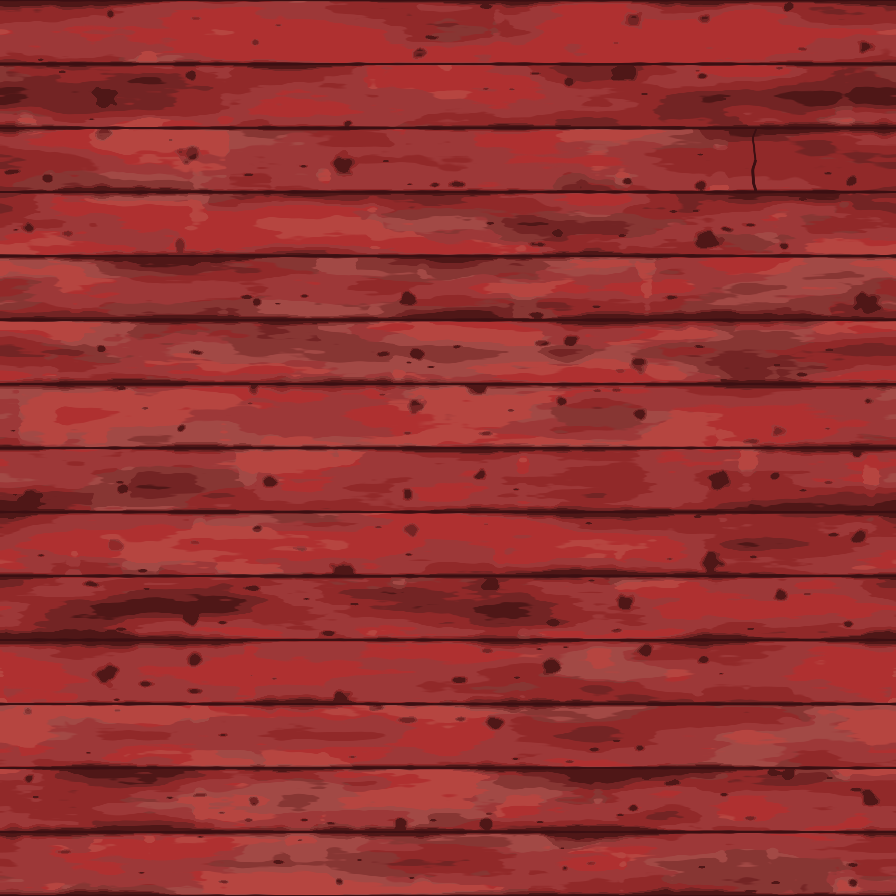
Reproduce this texture procedurally as a WebGL 1 fragment shader.

```glsl
precision highp float;
// Weathered red barn boards: horizontal planks with grain, knots, stains and dark seams.

uniform vec2 u_resolution;

const float PLANKS = 14.0;
const float SEAM_HALF_WIDTH = 0.018;        // in plank heights
const vec2 BUTT_JOINT = vec2(0.842, 2.0);   // x position, plank counted from the top
const float TONE_VARIATION = 0.085;
const float FADE_VARIATION = 0.10;
const float PATCH_SOFTNESS = 0.012;

// Lightness limits between the flat paint tones
const float DEEP_LEVEL = 0.13;
const float DARK_LEVEL = 0.27;
const float MID_LEVEL = 0.43;
const float LIGHT_LEVEL = 0.575;

const vec3 SEAM_COLOR = vec3(0.23, 0.06, 0.07);
const vec3 DARKEST = vec3(0.31, 0.09, 0.09);
const vec3 DEEP = vec3(0.45, 0.14, 0.14);
const vec3 DARK_VIVID = vec3(0.57, 0.16, 0.16);
const vec3 DARK_FADED = vec3(0.53, 0.21, 0.20);
const vec3 MID_RED = vec3(0.615, 0.22, 0.22);
const vec3 MID_FADED = vec3(0.635, 0.285, 0.27);
const vec3 LIGHT_VIVID = vec3(0.685, 0.19, 0.19);
const vec3 LIGHT_FADED = vec3(0.715, 0.27, 0.25);

float hash(vec2 p) {
  return fract(sin(dot(p, vec2(127.1, 311.7))) * 43758.5453);
}

// Value noise that wraps in x after the given number of cells
float noise(vec2 p, float period) {
  vec2 cell = floor(p);
  vec2 f = fract(p);
  f = f * f * (3.0 - 2.0 * f);
  float x0 = mod(cell.x, period);
  float x1 = mod(cell.x + 1.0, period);
  float low = mix(hash(vec2(x0, cell.y)), hash(vec2(x1, cell.y)), f.x);
  float high = mix(hash(vec2(x0, cell.y + 1.0)), hash(vec2(x1, cell.y + 1.0)), f.x);
  return mix(low, high, f.y);
}

// Layered noise stretched along the plank
float grain(vec2 p, float seed) {
  float sum = 0.0, amplitude = 0.516, columns = 6.0, rows = 2.0;
  for (int i = 0; i < 5; i++) {
    sum += amplitude * noise(vec2(p.x * columns, p.y * rows + seed), columns);
    amplitude *= 0.5;
    columns *= 2.0;
    rows *= 2.0;
    seed += 617.0;
  }
  return sum;
}

// Dark ellipses, at most one in each of count cells along the plank
float knots(vec2 p, float row, float count, float chance, float size, float aspect) {
  float cell = floor(p.x * count);
  vec2 id = vec2(cell, row + count);
  vec2 center = vec2(0.35 + 0.3 * hash(id + 3.3), 0.06 + 0.88 * hash(id + 7.7));
  vec2 delta = vec2((fract(p.x * count) - center.x) * PLANKS / count, p.y - center.y);
  float ragged = noise(vec2(p.x * 130.0, p.y * 11.0 + row * 19.0), 130.0) - 0.5;
  float radius = size * mix(0.35, 1.0, pow(hash(id + 5.1), 2.5));
  float dist = length(delta / vec2(aspect, 1.0)) + ragged * radius;
  return step(hash(id), chance) * (1.0 - smoothstep(0.5 * radius, 1.6 * radius, dist));
}

float above(float limit, float value) {
  return smoothstep(limit - PATCH_SOFTNESS, limit + PATCH_SOFTNESS, value);
}

void main() {
  vec2 uv = gl_FragCoord.xy / u_resolution;
  float v = (1.0 - uv.y) * PLANKS;
  float row = floor(v);
  vec2 p = vec2(uv.x, fract(v));
  float seamIndex = mod(floor(v + 0.5), PLANKS);
  float edge = min(p.y, 1.0 - p.y);

  // Tone and fading of each plank, then its grain
  float tone = cos(row * 2.3562);
  float fading = cos(row * 0.74 - 3.4);
  float contrast = mix(0.85, 1.6, hash(vec2(row, 21.0)));
  float light = 0.51 + contrast * (grain(p, row * 41.0) - 0.5) + TONE_VARIATION * tone;
  float faded = grain(p, row * 41.0 + 5000.0) + FADE_VARIATION * fading;

  // Pale bands and dark stains across the grain
  float ragged = 0.35 * (faded - 0.5);
  float band = noise(vec2(p.x * 36.0, row * 5.0 + p.y), 36.0) + ragged;
  float stain = noise(vec2(p.x * 11.0, row * 9.0 + p.y + 300.0), 11.0) + ragged;
  float pale = smoothstep(0.74, 0.9, band);
  light += 0.08 * pale - 0.17 * smoothstep(0.8, 0.92, stain);
  faded += 0.10 * pale;

  // Grime along the plank edges
  float grime = noise(vec2(p.x * 9.0, seamIndex * 7.0 + 800.0), 9.0);
  float chips = noise(vec2(p.x * 70.0, seamIndex * 7.0 + 900.0), 70.0);
  float reach = 0.03 + 0.24 * grime * grime * (0.4 + 0.6 * chips);
  light -= 0.5 * (1.0 - smoothstep(0.0, reach, edge));

  // Knots and short cracks
  light -= 0.5 * knots(p, row, 12.0, 0.5, 0.13, 1.2);
  light -= 0.42 * knots(p, row, 34.0, 0.3, 0.04, 2.8);

  // Flat paint tones from darkest to lightest
  float fadedMask = above(0.5, faded);
  vec3 color = mix(DARKEST, DEEP, above(DEEP_LEVEL, light));
  color = mix(color, mix(DARK_VIVID, DARK_FADED, fadedMask), above(DARK_LEVEL, light));
  color = mix(color, mix(MID_RED, MID_FADED, above(0.58, faded)), above(MID_LEVEL, light));
  color = mix(color, mix(LIGHT_VIVID, LIGHT_FADED, fadedMask), above(LIGHT_LEVEL, light));

  // Seams between planks and one butt joint
  float jointBend = 0.06 * (noise(vec2(p.y * 6.0, 70.0), 64.0) - 0.5);
  float joint = abs((p.x - BUTT_JOINT.x) * PLANKS + jointBend);
  float gap = min(edge, joint + 9.0 * step(0.5, abs(row - BUTT_JOINT.y)));
  float pixel = PLANKS / u_resolution.y;
  float halfWidth = SEAM_HALF_WIDTH * (0.7 + 0.8 * chips);
  float seam = 1.0 - smoothstep(halfWidth - 0.5 * pixel, halfWidth + 0.5 * pixel, gap);
  gl_FragColor = vec4(mix(color, SEAM_COLOR, seam), 1.0);
}
```
